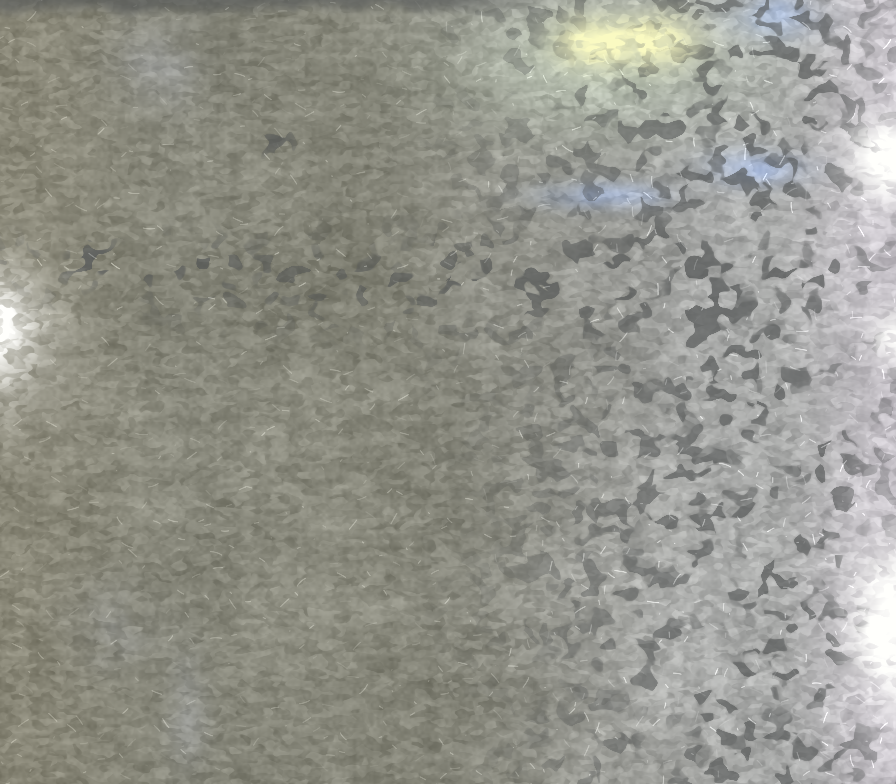
This texture is drawn by a Shadertoy shader. Its source:

```glsl
const vec3 OLIVE = vec3(0.525, 0.525, 0.475);
const vec3 SILVER = vec3(0.655, 0.66, 0.655);
const vec3 LILAC = vec3(0.80, 0.78, 0.81);
const vec3 SHADOW = vec3(0.33, 0.34, 0.34);
const vec3 LAMP = vec3(1.0, 1.0, 0.99);
const vec3 WARM_LAMP = vec3(0.98, 0.98, 0.76);
const vec3 HAZE = vec3(0.74, 0.78, 0.71);
const vec3 BLUE = vec3(0.64, 0.72, 0.88);
const vec3 PALE = vec3(0.65, 0.66, 0.67);
const vec2 FINE_CELLS = vec2(78.0, 135.0);    // small flakes per canvas height
const vec2 COARSE_CELLS = vec2(56.0, 64.0);   // large spangles per canvas height
const float FLECK_CELLS = 42.0;
const float FLAKE_EDGE = 13.0;                // higher is sharper
const float FLECK_WIDTH = 0.0013;

float hash(vec2 p) {
    return fract(sin(dot(p, vec2(127.1, 311.7))) * 43758.5453);
}

vec2 hash2(vec2 p) {
    return vec2(hash(p), hash(p + 37.7));
}

float noise(vec2 p) {
    vec2 i = floor(p), f = fract(p);
    f = f * f * (3.0 - 2.0 * f);
    return mix(mix(hash(i), hash(i + vec2(1, 0)), f.x),
               mix(hash(i + vec2(0, 1)), hash(i + vec2(1, 1)), f.x), f.y);
}

float fbm(vec2 p) {
    float sum = 0.0, amp = 0.5;
    for (int i = 0; i < 4; i++) {
        sum += amp * noise(p);
        p = p * 2.03 + 17.3;
        amp *= 0.5;
    }
    return sum / 0.9375;
}

mat2 rotate(float a) {
    return mat2(cos(a), -sin(a), sin(a), cos(a));
}

// Random tone per crystal; each cell has its own stretched metric
float flakes(vec2 p) {
    p += 0.7 * (vec2(noise(p * 1.3), noise(p * 1.3 + 51.0)) - 0.5);
    vec2 cell = floor(p);
    float sum = 0.0, total = 0.0;
    for (int y = -1; y <= 1; y++)
    for (int x = -1; x <= 1; x++) {
        vec2 id = cell + vec2(x, y);
        vec2 d = rotate(6.283 * hash(id + 9.1)) * (p - id - hash2(id));
        float w = exp(-FLAKE_EDGE * length(d * vec2(0.75, 1.6)));
        sum += w * hash(id + 71.3);
        total += w;
    }
    return sum / total;
}

// Short, bent, bright crystal edges
float flecks(vec2 p, float tilt) {
    vec2 q = p * FLECK_CELLS, cell = floor(q);
    float width = FLECK_WIDTH * FLECK_CELLS, light = 0.0;
    for (int y = -1; y <= 1; y++)
    for (int x = -1; x <= 1; x++) {
        vec2 id = cell + vec2(x, y);
        float power = smoothstep(0.35, 1.0, hash(id + 5.5));
        vec2 d = rotate(tilt * (hash(id + 2.2) - 0.5)) * (q - id - hash2(id + 13.0));
        d.y += 0.9 * (hash(id + 8.8) - 0.5) * d.x * d.x;
        d.x = max(abs(d.x) - 0.32 * hash(id + 4.4), 0.0);
        light = max(light, power * (1.0 - smoothstep(0.2 * width, width, length(d))));
    }
    return light;
}

float glow(vec2 p, vec2 centre, vec2 radius) {
    vec2 d = (p - centre) / radius;
    return exp(-dot(d, d));
}

void mainImage(out vec4 fragColor, in vec2 fragCoord) {
    vec2 p = fragCoord / iResolution.y;
    float clouds = fbm(p * vec2(5.0, 8.0)) - 0.5;
    float patches = fbm(p * 18.0 + 40.0) - 0.5;
    float side = smoothstep(0.48, 1.0, p.x + 0.12 * clouds + 0.08 * p.y);

    // Sheet tone, from olive on the left to lilac at the right rim
    vec3 col = mix(OLIVE, SILVER, side);
    col = mix(col, LILAC, 0.85 * smoothstep(0.98, 1.14, p.x + 0.05 * clouds));
    col += 0.10 * clouds + 0.05 * patches;
    col += vec3(0.02, 0.012, 0.0) * (1.0 - smoothstep(0.0, 0.25, p.x));

    // Soft reflections
    float marks = glow(p, vec2(0.21, 0.92), vec2(0.06, 0.05))
                + glow(p, vec2(0.14, 0.20), vec2(0.05, 0.05))
                + glow(p, vec2(0.24, 0.10), vec2(0.025, 0.07));
    col = mix(col, PALE, marks * (0.5 + patches));
    float blue = glow(p, vec2(0.99, 0.98), vec2(0.06, 0.03))
               + glow(p, vec2(0.77, 0.75), vec2(0.07, 0.017))
               + glow(p, vec2(0.965, 0.785), vec2(0.06, 0.022));
    col = mix(col, BLUE, clamp(blue * (0.65 + patches), 0.0, 1.0));
    col = mix(col, HAZE, 0.85 * glow(p, vec2(0.77, 0.92), vec2(0.19, 0.09)));

    // Crystal grain, streaks and dark spangles
    float fine = flakes(p * FINE_CELLS) - 0.5;
    float coarse = flakes(p * COARSE_CELLS + 90.0);
    float streak = noise(p * vec2(28.0, 150.0)) - 0.5;
    float brushed = noise(p * vec2(190.0, 9.0)) - 0.5;
    float dust = noise(p * 230.0) - 0.5;
    col += fine * mix(0.10, 0.13, side) + 0.05 * streak * (1.0 - 0.6 * side);
    col += 0.02 * brushed + 0.05 * dust + (coarse - 0.5) * mix(0.03, 0.10, side);
    float band = glow(p, vec2(0.15, 0.67), vec2(0.13, 0.025))
               + 0.7 * glow(p, vec2(0.48, 0.64), vec2(0.35, 0.055))
               + 0.9 * glow(p, vec2(0.35, 0.82), vec2(0.03, 0.02));
    float spangled = clamp(0.75 * side * (1.0 - 0.6 * smoothstep(1.04, 1.14, p.x)) + band, 0.0, 1.0);
    float dark = 1.0 - smoothstep(0.14, 0.32, coarse - 0.35 * patches);
    col = mix(col, SHADOW, 0.8 * dark * spangled);
    float rim = smoothstep(0.975, 1.0, p.y + 0.03 * patches) * (1.0 - smoothstep(0.55, 0.75, p.x));
    col = mix(col, SHADOW, 0.65 * rim);
    col += flecks(p, mix(2.0, 6.283, side)) * mix(0.13, 0.22, max(side, band));

    // Lamps, broken up by the grain
    float sparkle = 1.0 + 0.7 * fine + 0.6 * patches;
    float warm = glow(p, vec2(0.755, 0.945), vec2(0.045, 0.03))
               + glow(p, vec2(0.835, 0.948), vec2(0.05, 0.032));
    float white = 1.4 * glow(p, vec2(1.14, 0.795), vec2(0.05, 0.045))
                + 1.5 * glow(p, vec2(1.145, 0.205), vec2(0.05, 0.085))
                + 0.8 * glow(p, vec2(1.145, 0.57), vec2(0.035, 0.035))
                + 0.8 * glow(p, vec2(0.0, 0.58), vec2(0.04, 0.06))
                + 0.25 * glow(p, vec2(0.02, 0.55), vec2(0.08, 0.11));
    col = mix(col, WARM_LAMP, clamp(0.9 * warm * sparkle, 0.0, 1.0));
    col = mix(col, LAMP, clamp(white * sparkle, 0.0, 1.0));

    fragColor = vec4(clamp(col, 0.0, 1.0), 1.0);
}
```
